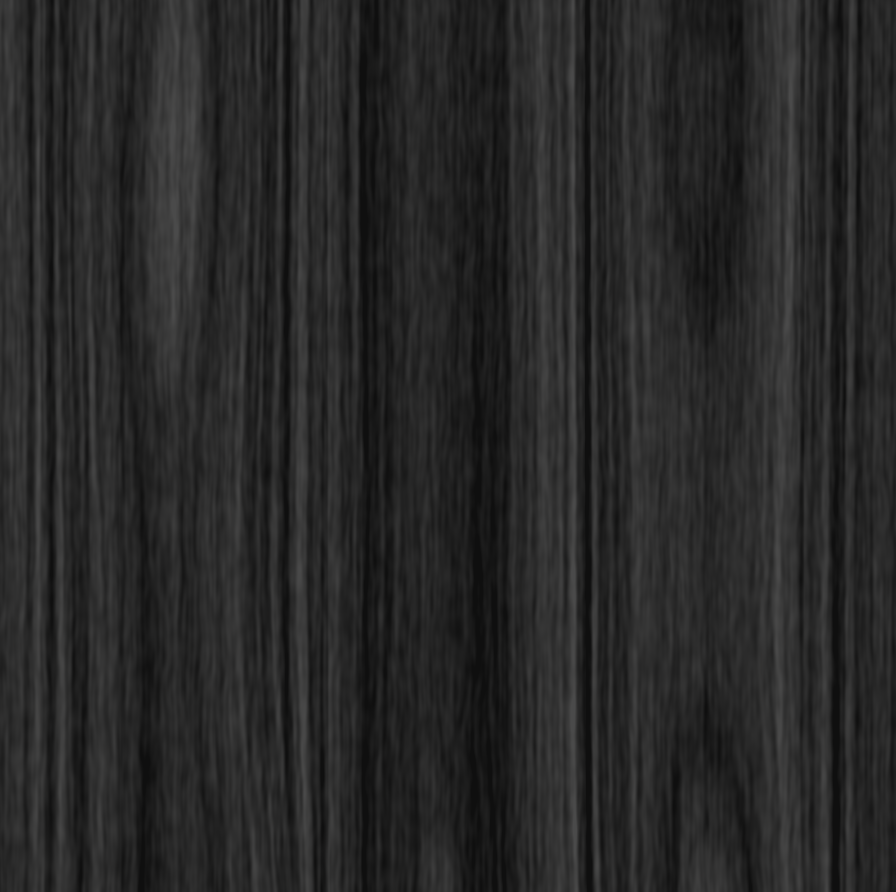
Give the GLSL for this texture, as a Shadertoy shader.

```glsl
// Dark charcoal wood veneer with straight vertical grain and long spindle figures.

const float TAU = 6.2831853;

// Tones
const float BASE_TONE = 0.164;
const float MIN_TONE = 0.06;
const float MAX_TONE = 0.29;
const vec3 TINT = vec3(1.0, 0.998, 0.996);

// Growth rings: dense between the crests, wide on them
const float RING_COUNT = 17.0;
const float BAND_PERIOD = 0.61;
const float BAND_SHIFT = 0.035;
const float BREATHING = 0.9;
const float RING_WARP = 2.8;
const float RING_CONTRAST = 0.10;
const float FINE_RING_CONTRAST = 0.09;
const float HEART_LIGHT = 0.045;

// Overlaid grain
const float BROAD_CONTRAST = 0.08;
const float STREAK_CONTRAST = 0.075;
const float LINE_DEPTH = 0.06;
const float FIBRE_CONTRAST = 0.058;

// Random unit gradient for a lattice cell
vec2 cellGradient(vec2 cell) {
    uvec2 q = uvec2(ivec2(cell)) * uvec2(1597334673u, 3812015801u);
    uint h = (q.x ^ q.y) * 1597334673u;
    h = (h ^ (h >> 15)) * 2246822519u;
    h ^= h >> 13;
    float angle = TAU * float(h & 65535u) / 65536.0;
    return vec2(cos(angle), sin(angle));
}

// Gradient noise, about -0.7 to 0.7
float gradientNoise(vec2 p) {
    vec2 cell = floor(p);
    vec2 f = p - cell;
    vec2 u = f * f * f * (f * (f * 6.0 - 15.0) + 10.0);
    vec2 e = vec2(1.0, 0.0);
    float a = dot(cellGradient(cell), f);
    float b = dot(cellGradient(cell + e.xy), f - e.xy);
    float c = dot(cellGradient(cell + e.yx), f - e.yx);
    float d = dot(cellGradient(cell + e.xx), f - e.xx);
    return mix(mix(a, b, u.x), mix(c, d, u.x), u.y);
}

// Position across the bands: crests at -1 and 1, dense grain near 0
float bandWave(vec2 p) {
    float x = p.x + 0.03 * gradientNoise(vec2(p.x * 4.0 + 3.3, p.y * 0.5));
    return sin(TAU * (x - BAND_SHIFT) / BAND_PERIOD);
}

// Ring coordinate: its contours close into spindles at the crests
float ringField(vec2 p, float band) {
    float breath = BREATHING * cos(TAU * (p.y + 0.1));
    float warp = RING_WARP * gradientNoise(vec2(p.x * 8.0 + 7.1, p.y * 1.5 + 2.4));
    return (RING_COUNT + breath) * band + warp;
}

float woodTone(vec2 p) {
    float band = bandWave(p);
    float ring = ringField(p, band);
    float tone = BASE_TONE;

    // Growth rings and the pale hearts inside the spindles
    tone += RING_CONTRAST * gradientNoise(vec2(ring * 0.5, 0.4));
    tone += FINE_RING_CONTRAST * gradientNoise(vec2(ring * 0.95, 5.6));
    tone += HEART_LIGHT * smoothstep(RING_COUNT + 0.45, RING_COUNT + 0.9, abs(ring));

    // Broad shading, straight streaks and thin dark lines
    float dense = mix(1.3, 0.5, band * band);
    tone += BROAD_CONTRAST * gradientNoise(vec2(p.x * 11.0 + 1.7, p.y * 0.5 + 9.2));
    tone += dense * STREAK_CONTRAST * gradientNoise(vec2(p.x * 95.0, p.y * 0.7 + 4.5));
    float line = gradientNoise(vec2(p.x * 75.0 + 20.3, p.y * 0.4 + 13.6));
    tone -= dense * LINE_DEPTH * smoothstep(0.2, 0.45, line);

    // Short, slightly wavy fibres
    float sway = 0.004 * gradientNoise(p * vec2(18.0, 12.0));
    float x = p.x + sway;
    tone += FIBRE_CONTRAST * gradientNoise(vec2(x * 200.0, p.y * 18.0));
    tone += 0.6 * FIBRE_CONTRAST * gradientNoise(vec2(x * 150.0 + 31.0, p.y * 50.0));
    return clamp(tone, MIN_TONE, MAX_TONE);
}

void mainImage(out vec4 fragColor, in vec2 fragCoord) {
    vec2 uv = fragCoord / iResolution.xy;
    fragColor = vec4(woodTone(uv) * TINT, 1.0);
}
```
